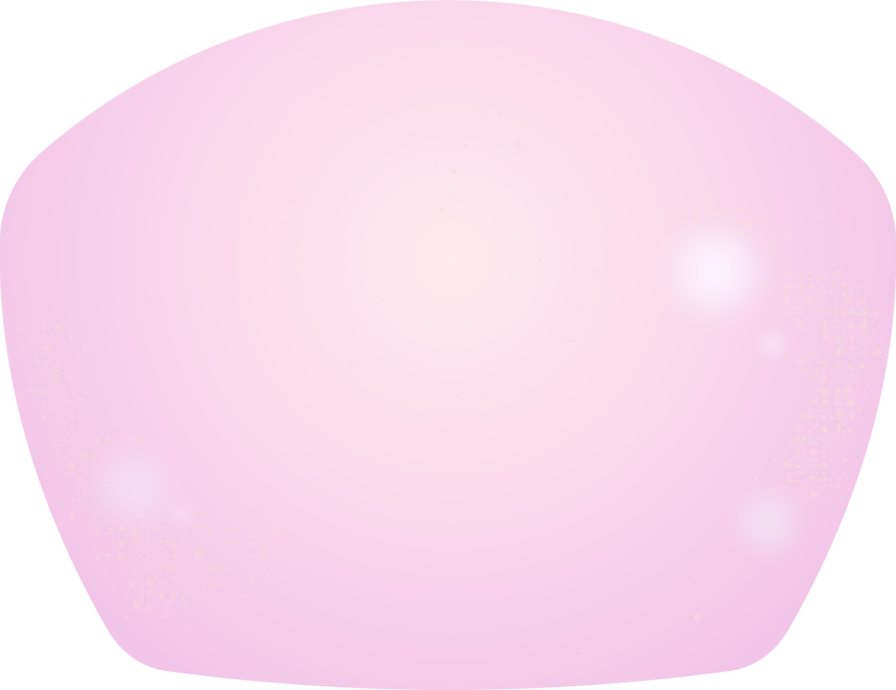
Give the GLSL for this background, as a Shadertoy shader.

```glsl
float hash(vec2 p) {
    return fract(sin(dot(p, vec2(127.1, 311.7))) * 43758.5453);
}

float smoothMax(float a, float b, float k) {
    float h = max(k - abs(a - b), 0.0) / k;
    return max(a, b) + h * h * k * 0.25;
}

// Domed top, bowed sides and shallow curved base
float panelDistance(vec2 p) {
    float dome = length(p - vec2(0.0, 0.103)) - 0.897;
    float side = abs(p.x) + 0.52 * (p.y - 0.636) * (p.y - 0.636) - 0.65;
    float base = 0.165 * p.x * p.x - p.y;
    return smoothMax(smoothMax(dome, side, 0.05), base, 0.05);
}

// Soft density around a line segment
float band(vec2 p, vec2 a, vec2 b, float width) {
    vec2 ab = b - a;
    float t = clamp(dot(p - a, ab) / dot(ab, ab), 0.0, 1.0);
    return 1.0 - smoothstep(0.3 * width, width, length(p - a - ab * t));
}

float speckDensity(vec2 p) {
    float right = band(p, vec2(0.365, 0.695), vec2(0.467, 0.653), 0.04);
    right = max(right, band(p, vec2(0.492, 0.577), vec2(0.594, 0.547), 0.06));
    right = max(right, band(p, vec2(0.572, 0.492), vec2(0.526, 0.332), 0.068));
    float left = band(p, vec2(-0.579, 0.501), vec2(-0.540, 0.374), 0.055);
    left = max(left, band(p, vec2(-0.497, 0.323), vec2(-0.438, 0.171), 0.085));
    left = max(left, band(p, vec2(-0.438, 0.171), vec2(-0.269, 0.222), 0.085));
    return max(right, 0.75 * left);
}

// One jittered, tilted oval per grid cell
float specks(vec2 p, float scale, float pixel) {
    vec2 cell = floor(p * scale);
    vec2 jitter = vec2(hash(cell + 3.1), hash(cell + 7.7)) - 0.5;
    vec2 d = fract(p * scale) - 0.5 - 0.35 * jitter;
    float angle = 6.283 * hash(cell + 12.3);
    d = mat2(cos(angle), sin(angle), -sin(angle), cos(angle)) * d;
    d.x *= 1.0 + 0.5 * hash(cell + 19.4);
    float radius = mix(0.12, 0.34, hash(cell + 5.9));
    float present = step(hash(cell), 0.85 * speckDensity((cell + 0.5) / scale));
    float soft = pixel * scale;
    return present * (1.0 - smoothstep(radius - soft, radius + soft, length(d)));
}

float glow(vec2 p, vec2 center, float radius) {
    float t = max(1.0 - length(p - center) / radius, 0.0);
    return t * t * (3.0 - 2.0 * t);
}

void mainImage(out vec4 fragColor, in vec2 fragCoord) {
    float pixel = 1.0 / iResolution.y;
    vec2 p = (fragCoord - vec2(0.5 * iResolution.x, 0.0)) * pixel;

    // Radial blush
    float r = length(p - vec2(0.005, 0.625));
    vec3 color = mix(vec3(0.996, 0.914, 0.933), vec3(0.985, 0.862, 0.922), clamp(r / 0.31, 0.0, 1.0));
    color = mix(color, vec3(0.943, 0.765, 0.912), clamp((r - 0.31) / 0.44, 0.0, 1.0));

    // Scattered peach flecks at two sizes
    float side = p.x > 0.0 ? 0.6 : 0.4;
    vec3 peach = vec3(0.97, 0.855, 0.875);
    for (int i = 0; i < 2; i++) {
        color = mix(color, peach, side * specks(p, 54.0 + 46.0 * float(i), pixel));
    }

    // Pearly glows
    vec3 pearl = vec3(0.985, 0.955, 1.0);
    color = mix(color, pearl, glow(p, vec2(0.387, 0.607), 0.095));
    color = mix(color, pearl, 0.4 * glow(p, vec2(0.470, 0.501), 0.030));
    color = mix(color, vec3(0.96, 0.89, 0.95), 0.8 * glow(p, vec2(0.464, 0.244), 0.070));
    color = mix(color, vec3(0.96, 0.88, 0.95), 0.75 * glow(p, vec2(-0.455, 0.294), 0.085));
    color = mix(color, pearl, 0.2 * glow(p, vec2(-0.387, 0.255), 0.032));

    // White surround
    float outside = smoothstep(-pixel, pixel, panelDistance(p));
    fragColor = vec4(mix(color, vec3(1.0), outside), 1.0);
}
```
